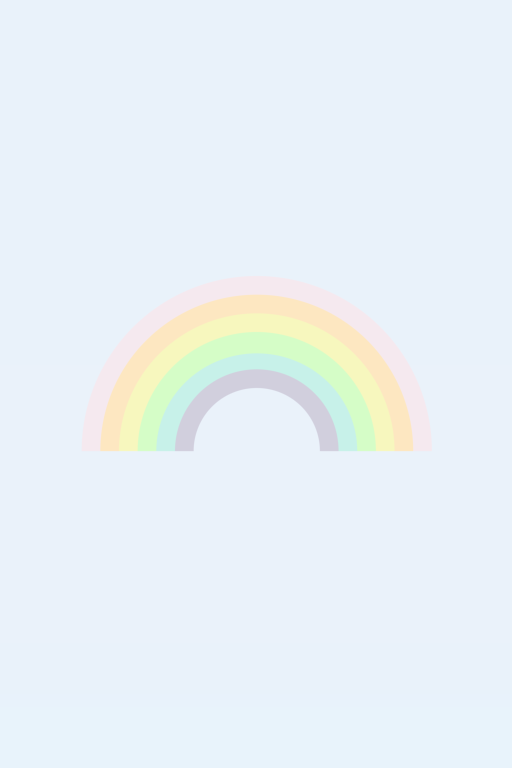
Reproduce this background procedurally as a Shadertoy shader.

```glsl
// Draws a pastel half-ring rainbow on a pale blue sky.

// Layout, in canvas heights, measured from the canvas centre
const vec2 ARCH_CENTER = vec2(0.0010, -0.0874);
const float INNER_RADIUS = 0.0822;
const float BAND_WIDTH = 0.0243;
const float EDGE_SOFTNESS = 0.0009;
const float TEAL_CROWN_DIP = 0.0035;  // teal band thins toward the crown

// Colours
const vec3 SKY_TOP = vec3(0.914, 0.949, 0.980);
const vec3 SKY_MIDDLE = vec3(0.916, 0.948, 0.980);
const vec3 SKY_BOTTOM = vec3(0.908, 0.952, 0.984);
const int BAND_COUNT = 6;
const int TEAL_BAND = 1;
const vec3 BAND_COLORS[BAND_COUNT] = vec3[](
    vec3(0.820, 0.812, 0.868),  // lavender
    vec3(0.780, 0.945, 0.912),  // teal
    vec3(0.836, 0.992, 0.780),  // green
    vec3(0.968, 0.968, 0.745),  // yellow
    vec3(0.992, 0.906, 0.757),  // orange
    vec3(0.962, 0.914, 0.936)   // pink
);

// Coverage of the region where a signed distance is negative
float coverage(float distanceToEdge, float softness) {
    return 1.0 - smoothstep(-softness, softness, distanceToEdge);
}

vec3 skyColor(float height) {
    vec3 lower = mix(SKY_BOTTOM, SKY_MIDDLE, smoothstep(0.03, 0.18, height));
    return mix(lower, SKY_TOP, smoothstep(0.45, 0.75, height));
}

// Outer radius of a band in the given direction
float bandRadius(int band, float crown) {
    float radius = INNER_RADIUS + float(band + 1) * BAND_WIDTH;
    return band == TEAL_BAND ? radius - TEAL_CROWN_DIP * crown : radius;
}

void mainImage(out vec4 fragColor, in vec2 fragCoord) {
    vec2 p = (fragCoord - 0.5 * iResolution.xy) / iResolution.y - ARCH_CENTER;
    float softness = max(EDGE_SOFTNESS, 0.75 / iResolution.y);
    float radius = length(p);
    float crown = p.y * p.y / max(dot(p, p), 1e-6);
    vec3 sky = skyColor(fragCoord.y / iResolution.y);

    // Stack filled discs from the outermost band inward
    vec3 arch = BAND_COLORS[BAND_COUNT - 1];
    for (int band = BAND_COUNT - 2; band >= 0; band--) {
        float inside = coverage(radius - bandRadius(band, crown), softness);
        arch = mix(arch, BAND_COLORS[band], inside);
    }

    // Cut the stack to a half ring with a flat base
    float outerRadius = bandRadius(BAND_COUNT - 1, crown);
    float ring = max(radius - outerRadius, INNER_RADIUS - radius);
    float mask = coverage(ring, softness) * coverage(-p.y, softness);

    fragColor = vec4(mix(sky, arch, mask), 1.0);
}
```
